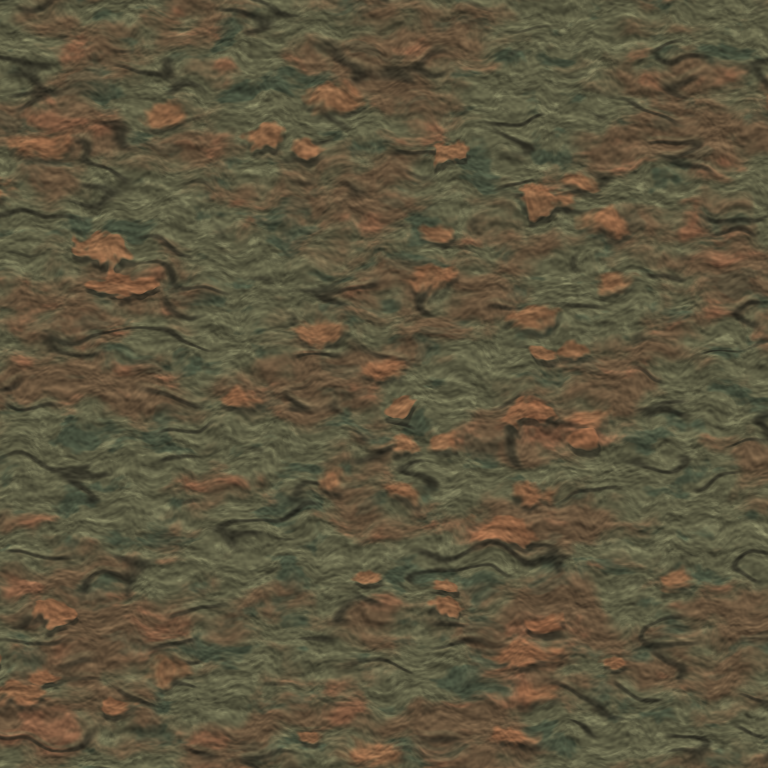
Give the GLSL for this texture, as a Shadertoy shader.

```glsl
#define MOSS vec3(0.355, 0.350, 0.258)
#define PALE_MOSS vec3(0.430, 0.425, 0.315)
#define SHRUB vec3(0.235, 0.275, 0.215)
#define SOIL vec3(0.385, 0.300, 0.220)
#define CLAY vec3(0.500, 0.345, 0.250)
#define STONE vec3(0.570, 0.385, 0.265)
#define CREVICE vec3(0.150, 0.145, 0.115)
#define STONE_GRID vec2(11.0, 18.0)
#define STONE_CHANCE 0.24
#define RELIEF 0.95
#define GRAIN 0.10

vec2 hash2(vec2 p) {
    vec3 q = fract(p.xyx * vec3(0.1031, 0.1030, 0.0973));
    q += dot(q, q.yzx + 33.33);
    return fract((q.xx + q.yz) * q.zy);
}

float cornerSlope(vec2 cell, vec2 offset) {
    float angle = 6.2832 * hash2(cell).x;
    return dot(vec2(cos(angle), sin(angle)), offset);
}

// Gradient noise, roughly -1 to 1
float noise(vec2 p) {
    vec2 i = floor(p), f = fract(p);
    vec2 u = f * f * f * (f * (f * 6.0 - 15.0) + 10.0);
    vec2 e = vec2(1.0, 0.0);
    float low = mix(cornerSlope(i, f), cornerSlope(i + e, f - e), u.x);
    float high = mix(cornerSlope(i + e.yx, f - e.yx), cornerSlope(i + 1.0, f - 1.0), u.x);
    return 1.4 * mix(low, high, u.y);
}

float fbm(vec2 p) {
    float sum = 0.0, amplitude = 0.5;
    for (int i = 0; i < 4; i++) {
        sum += amplitude * noise(p);
        p = p * 2.03 + 17.3;
        amplitude *= 0.56;
    }
    return sum;
}

float groundHeight(vec2 p) {
    return fbm(p * vec2(19.0, 36.0) + 60.0);
}

// Thin, broken, mostly level cracks
float crevice(vec2 p) {
    float line = abs(noise(p * vec2(9.0, 25.0) + 80.0));
    float present = smoothstep(0.0, 0.35, noise(p * vec2(11.0, 17.0) + 31.0));
    return smoothstep(0.15, 0.02, line) * present;
}

// Coverage of ragged, flattened stones scattered over a jittered grid
float stones(vec2 p) {
    float ragged = 0.55 * noise(p * vec2(38.0, 55.0)) + 0.3 * noise(p * vec2(90.0, 120.0));
    vec2 home = floor(p * STONE_GRID);
    float cover = 0.0;
    for (int y = -1; y <= 1; y++) {
        for (int x = -1; x <= 1; x++) {
            vec2 cell = home + vec2(x, y);
            vec2 kind = hash2(cell + 140.0);
            vec2 centre = (cell + 0.2 + 0.6 * hash2(cell + 50.0)) / STONE_GRID;
            vec2 size = mix(vec2(0.017, 0.010), vec2(0.042, 0.020), kind.y * kind.y);
            float softness = mix(0.15, 0.6, hash2(cell + 210.0).x);
            float d = length((p - centre) / size) + ragged;
            float exists = step(kind.x, STONE_CHANCE);
            cover = max(cover, exists * smoothstep(1.0 + softness, 1.0 - softness, d));
        }
    }
    return cover;
}

void mainImage(out vec4 fragColor, in vec2 fragCoord) {
    vec2 uv = fragCoord / iResolution.y;
    vec2 p = uv + 0.010 * vec2(noise(uv * 17.0 + 5.0), noise(uv * 21.0 + 45.0));

    // Light from the top of the canvas
    float height = groundHeight(p);
    float lit = height - groundHeight(p + vec2(0.001, 0.004));

    // Ground cover
    float soil = smoothstep(-0.10, 0.24, fbm(p * vec2(5.0, 9.0) + 11.0) + 0.25 * height);
    float clay = smoothstep(0.12, 0.42, fbm(p * vec2(8.0, 15.0) + 23.0) + 0.2 * height);
    float shrub = smoothstep(0.10, 0.34, fbm(p * vec2(12.0, 22.0) + 97.0));
    float pale = smoothstep(0.05, 0.35, fbm(p * vec2(32.0, 60.0) + 130.0));
    vec3 color = mix(MOSS, PALE_MOSS, 0.8 * pale);
    color = mix(color, SOIL, 0.85 * soil);
    color = mix(color, CLAY, 0.75 * clay * soil);
    color = mix(color, SHRUB, 0.75 * shrub * (1.0 - 0.6 * soil));

    // Stones with shaded undersides
    float stone = stones(p);
    float shadow = stones(p + vec2(-0.002, 0.009)) * (1.0 - stone);
    color = mix(color, CREVICE, 0.65 * shadow);
    color = mix(color, STONE, 0.75 * stone);

    // Cracks with a bright upper lip
    float bare = 1.0 - 0.8 * stone;
    color = mix(color, PALE_MOSS, 0.30 * crevice(p - vec2(0.0, 0.006)) * bare);
    color = mix(color, CREVICE, 0.70 * crevice(p) * bare);

    // Relief and fine grain
    float grain = noise(uv * vec2(130.0, 175.0));
    color *= clamp(1.0 + RELIEF * lit + GRAIN * grain, 0.5, 1.5);
    fragColor = vec4(color, 1.0);
}
```
